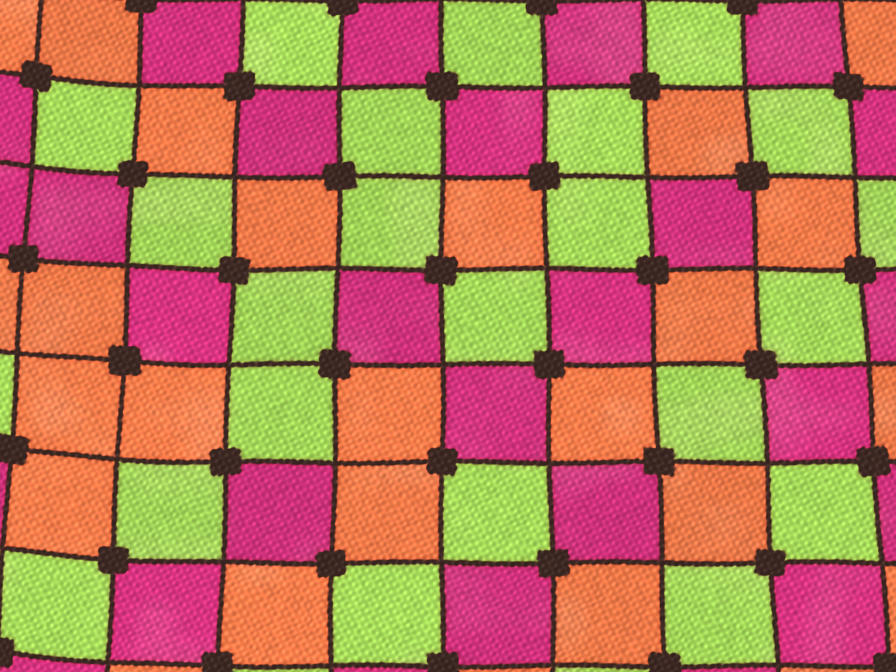
This pattern is drawn by a Shadertoy shader. Its source:

```glsl
// Printed cloth: a hand-drawn grid of pink, green and orange patches with dark
// knots on alternate crossings. A bowed, fanning lattice gives cell numbers and
// line distances; formulas pick the dyes, and noise adds weave and fading.

#define COL_WIDTH 0.1488      // column width at the top edge
#define COL_FAN 0.0175        // growth of column width toward the bottom
#define ROW_HEIGHT 0.1276     // height of the first row
#define ROW_GROWTH 0.0020     // quadratic growth of the rows
#define LINE_HALF 0.0036
#define KNOT_HALF vec2(0.0228, 0.0203)
#define THREAD_COUNT 98.0     // threads per canvas height
#define WEAVE_DEPTH 0.075
#define FADE_DEPTH 0.11
#define INK vec3(0.23, 0.15, 0.13)

float hash(vec2 p) {
    p = fract(p * vec2(0.1031, 0.1137));
    p += dot(p, p.yx + 33.33);
    return fract((p.x + p.y) * p.x * 91.7);
}

float noise(vec2 p) {
    vec2 i = floor(p), f = fract(p);
    f = f * f * (3.0 - 2.0 * f);
    return mix(mix(hash(i), hash(i + vec2(1, 0)), f.x),
               mix(hash(i + vec2(0, 1)), hash(i + vec2(1, 1)), f.x), f.y);
}

float roundedBox(vec2 p, vec2 halfSize, float radius) {
    vec2 q = abs(p) - halfSize + radius;
    return length(max(q, 0.0)) + min(max(q.x, q.y), 0.0) - radius;
}

// Lattice coordinates of a point measured down from the top left;
// cellSize receives the local size of one cell.
vec2 lattice(vec2 p, out vec2 cellSize) {
    float bow = max(0.0, 1.0 - p.x / 0.347);
    float y = p.y + 0.021 * bow * bow + 0.0016 * sin(p.x * 21.0 + p.y * 9.0);
    float x = p.x + 0.0020 * sin(p.y * 17.0 + p.x * 11.0);
    float root = sqrt(ROW_HEIGHT * ROW_HEIGHT + 4.0 * ROW_GROWTH * y);
    cellSize = vec2(COL_WIDTH + COL_FAN * p.y, root);
    return vec2((x - 0.658) / cellSize.x + 4.0,
                (root - ROW_HEIGHT) / (2.0 * ROW_GROWTH));
}

// Diagonal dye order, slipping by a step as the drift grows along each row.
vec3 patchDye(vec2 cell) {
    float n = cell.x - 1.0, row = cell.y;
    float bend = row < 1.5 ? 0.07 - 0.02 * row : 0.1;
    float base = mod(row, 4.0) < 0.5 ? 0.91 : 0.61;
    float drift = row < 4.5 ? floor(bend * n * n + base) : n;
    float dye = mod(n - row + drift + 3.0, 3.0);
    vec3 pink = vec3(0.82, 0.19, 0.49);
    vec3 green = vec3(0.63, 0.83, 0.34);
    vec3 orange = vec3(0.93, 0.47, 0.28);
    return dye < 0.5 ? pink : dye < 1.5 ? green : orange;
}

void mainImage(out vec4 fragColor, in vec2 fragCoord) {
    vec2 p = fragCoord / iResolution.y;
    p.y = 1.0 - p.y;
    float soft = max(1.0 / iResolution.y, 0.0018);

    // Woven threads with slightly uneven spacing
    vec2 thread = p * THREAD_COUNT + 0.5 * noise(p * 25.0);
    float weave = sin(6.2832 * thread.x) * sin(3.1416 * thread.y)
                + 0.6 * sin(6.2832 * (thread.y + 0.5 * thread.x));
    float fleck = noise(p * THREAD_COUNT * 1.7) - 0.5;

    // Patches, with blotchy fading that differs from cell to cell
    vec2 cellSize;
    vec2 grid = lattice(p, cellSize);
    vec2 cell = floor(grid);
    vec3 color = patchDye(cell);
    float blotch = noise(p * 13.0 + 7.0 * cell);
    color = mix(color, vec3(1.0, 0.9, 0.8), FADE_DEPTH * smoothstep(0.5, 1.0, blotch));
    color *= 0.97 + 0.06 * hash(cell + 19.0);

    // Lines, their ragged edge following the threads
    vec2 crossing = floor(grid + 0.5);
    vec2 offset = (grid - crossing) * cellSize;
    float ragged = 0.0005 * weave + 0.0010 * fleck;
    float ink = min(abs(offset.x), abs(offset.y)) - LINE_HALF + ragged;

    // Knots on every other crossing, each a little turned and resized
    if (mod(crossing.x + crossing.y, 2.0) > 0.5) {
        float turn = 0.22 * (hash(crossing + 5.0) - 0.5);
        float size = 0.94 + 0.12 * hash(crossing + 41.0);
        vec2 q = mat2(cos(turn), -sin(turn), sin(turn), cos(turn)) * offset;
        ink = min(ink, roundedBox(q, KNOT_HALF * size, 0.007) + 1.5 * ragged);
    }

    // Warm bleed beside the ink, then the ink itself
    color = mix(color, color * vec3(0.92, 0.76, 0.72), exp(-max(ink, 0.0) * 420.0));
    color = mix(color, INK, 1.0 - smoothstep(-soft, soft, ink));

    color *= 1.0 + WEAVE_DEPTH * weave + 0.12 * fleck;
    color += 0.035 * max(weave, 0.0);
    fragColor = vec4(clamp(color, 0.0, 1.0), 1.0);
}
```
